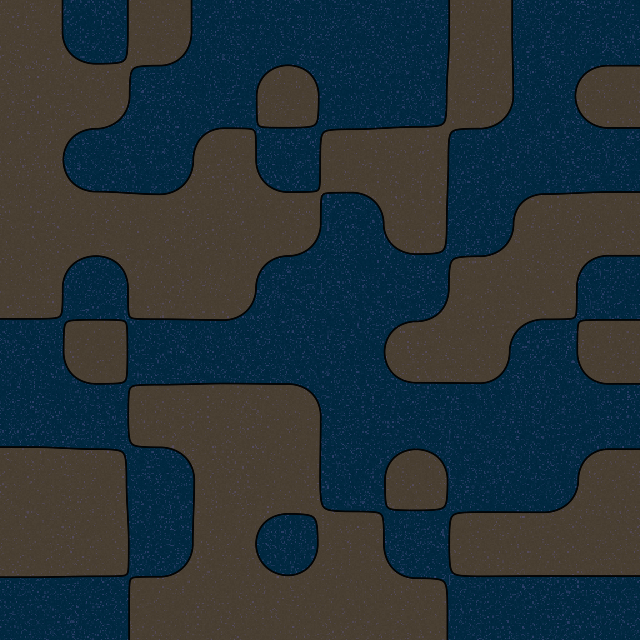
Write a WebGL 1 fragment shader that draws this pattern.

```glsl
precision highp float;
// Two-tone camouflage of rounded blobs with thin dark outlines and fine grain.

uniform vec2 u_resolution;

const float CELLS = 10.0;           // lattice nodes along one side
const float WOBBLE = 0.06;          // unevenness of the node values
const float HALF_LINE = 0.0014;     // half the outline width
const float GRAIN_CELLS = 512.0;    // grain specks along one side

const vec3 BROWN = vec3(0.286, 0.247, 0.197);
const vec3 NAVY = vec3(0.000, 0.157, 0.250);
const vec3 INK = vec3(0.010, 0.014, 0.018);
const vec3 SPECK = vec3(0.400, 0.360, 0.620);

// Sine-free hash of a 2D point to 0..1
float hash(vec2 p) {
  vec3 q = fract(vec3(p.xyx) * 0.1031);
  q += dot(q, q.yzx + 33.33);
  return fract((q.x + q.y) * q.z);
}

// Signed node value near +0.5 or -0.5. The right half repeats the left one
// shifted and inverted, which keeps both tones at equal shares.
float nodeValue(vec2 node) {
  node = clamp(node, 0.0, CELLS - 1.0);
  float inverted = step(CELLS * 0.5, node.x);
  vec2 source = vec2(node.x - inverted * CELLS * 0.5,
                     mod(node.y + 3.0 * inverted, CELLS));
  float tone = step(0.5, hash(source + 17.0));
  float wobble = (hash(node + 71.0) - 0.5) * 2.0 * WOBBLE;
  return mix(tone, 1.0 - tone, inverted) - 0.5 + wobble;
}

// Smooth value noise: field in x, its gradient in yz
vec3 blobField(vec2 p) {
  vec2 cell = floor(p);
  vec2 f = p - cell;
  vec2 s = f * f * (3.0 - 2.0 * f);
  vec2 slope = 6.0 * f * (1.0 - f);
  float a = nodeValue(cell);
  float b = nodeValue(cell + vec2(1.0, 0.0));
  float c = nodeValue(cell + vec2(0.0, 1.0));
  float d = nodeValue(cell + vec2(1.0, 1.0));
  float value = mix(mix(a, b, s.x), mix(c, d, s.x), s.y);
  vec2 gradient = slope * vec2(mix(b - a, d - c, s.y), mix(c - a, d - b, s.x));
  return vec3(value, gradient);
}

// Signed distance to the blob edge, in canvas units
float blobDistance(vec2 uv) {
  vec3 field = blobField(uv * CELLS - 0.5);
  return field.x / max(length(field.yz), 0.001) / CELLS;
}

// Strength of a speck that shows in the given share of grain cells
float speckAmount(vec2 grainCell, float share) {
  float t = max(0.0, (hash(grainCell + 5.0) - 1.0 + share) / share);
  return 0.45 * t * t * t;
}

// Adds faint brightness noise and sparse pale specks
vec3 addGrain(vec3 color, vec2 grainCell, float share) {
  float shade = (hash(grainCell + 301.0) - 0.5) * 0.02;
  return mix(color + shade, SPECK, speckAmount(grainCell, share));
}

void main() {
  float side = min(u_resolution.x, u_resolution.y);
  vec2 uv = gl_FragCoord.xy / side;
  float soft = 0.5 / side;

  // Tones
  float dist = blobDistance(uv);
  float brownness = smoothstep(-soft, soft, dist);
  vec3 color = mix(NAVY, BROWN, brownness);

  // Grain, denser on the navy
  color = addGrain(color, floor(uv * GRAIN_CELLS), mix(0.36, 0.12, brownness));

  // Outline
  float line = 1.0 - smoothstep(HALF_LINE - soft, HALF_LINE + soft, abs(dist));
  color = mix(color, INK, line);

  gl_FragColor = vec4(clamp(color, 0.0, 1.0), 1.0);
}
```
